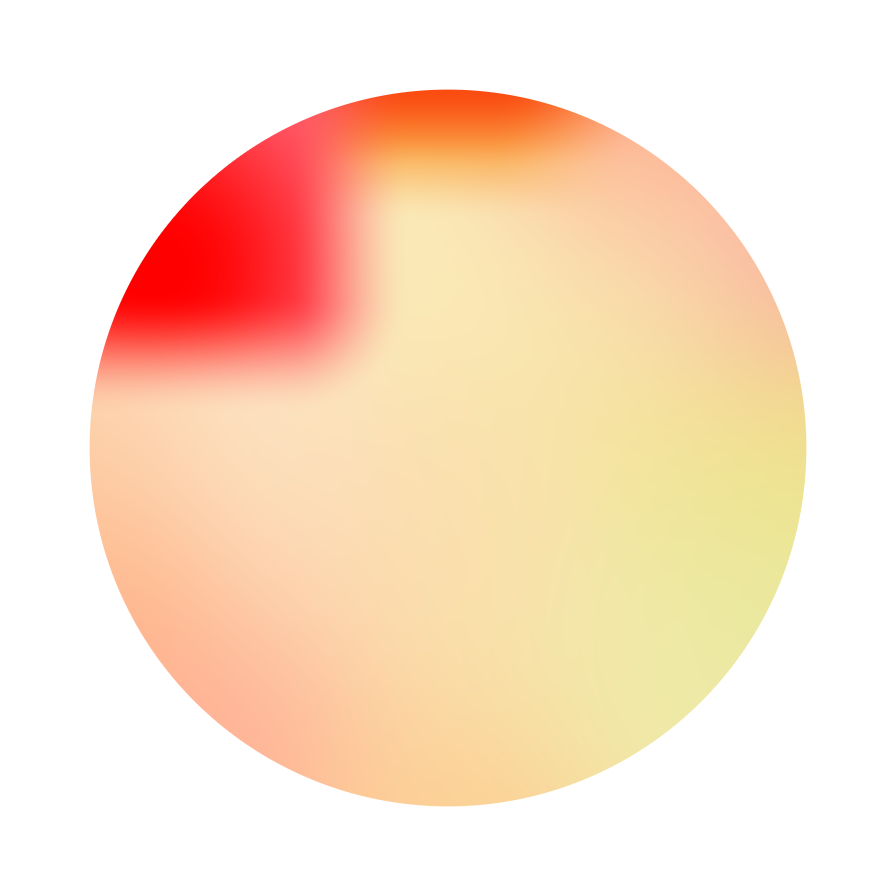
This background is drawn by a WebGL 1 fragment shader. Its source:

```glsl
precision highp float;
// A disc on white filled with a soft mesh gradient: red, orange, peach, cream and lime.

uniform vec2 u_resolution;

// Adds one colour anchor, weighted by a Gaussian of its distance.
void addAnchor(inout vec4 sum, vec2 p, vec2 center, vec3 color) {
  vec2 d = p - center;
  sum += vec4(color, 1.0) * exp(-48.0 * dot(d, d));
}

// Normalised blend of the pale anchors.
vec3 paleMesh(vec2 p) {
  vec4 sum = vec4(0.0);
  // Cream centre
  addAnchor(sum, p, vec2(0.52, 0.69), vec3(0.98, 0.92, 0.72));
  addAnchor(sum, p, vec2(0.52, 0.48), vec3(0.98, 0.88, 0.68));
  addAnchor(sum, p, vec2(0.52, 0.30), vec3(0.98, 0.88, 0.67));
  addAnchor(sum, p, vec2(0.73, 0.71), vec3(0.98, 0.89, 0.72));
  // Peach left and bottom
  addAnchor(sum, p, vec2(0.28, 0.49), vec3(0.99, 0.90, 0.78));
  addAnchor(sum, p, vec2(0.09, 0.49), vec3(0.99, 0.83, 0.68));
  addAnchor(sum, p, vec2(0.12, 0.35), vec3(1.00, 0.68, 0.50));
  addAnchor(sum, p, vec2(0.26, 0.20), vec3(1.00, 0.69, 0.59));
  addAnchor(sum, p, vec2(0.36, 0.37), vec3(0.99, 0.85, 0.70));
  addAnchor(sum, p, vec2(0.50, 0.10), vec3(0.99, 0.81, 0.58));
  // Lime and yellow right
  addAnchor(sum, p, vec2(0.70, 0.26), vec3(0.94, 0.92, 0.66));
  addAnchor(sum, p, vec2(0.86, 0.36), vec3(0.91, 0.91, 0.63));
  addAnchor(sum, p, vec2(0.89, 0.50), vec3(0.94, 0.89, 0.52));
  addAnchor(sum, p, vec2(0.72, 0.56), vec3(0.96, 0.90, 0.62));
  // Pink upper right
  addAnchor(sum, p, vec2(0.88, 0.70), vec3(0.98, 0.65, 0.62));
  addAnchor(sum, p, vec2(0.73, 0.86), vec3(1.00, 0.66, 0.54));
  return sum.rgb / sum.a;
}

void main() {
  float side = min(u_resolution.x, u_resolution.y);
  vec2 p = (gl_FragCoord.xy - 0.5 * u_resolution) / side + 0.5;
  vec3 color = paleMesh(p);

  // Amber band, deepening to vermilion at the top rim
  float amber = smoothstep(0.75, 0.86, p.y) * (1.0 - smoothstep(0.54, 0.71, p.x));
  color = mix(color, vec3(0.98, 0.66, 0.28), amber);
  float vermilion = smoothstep(0.81, 0.905, p.y) * (1.0 - smoothstep(0.55, 0.75, p.x));
  color = mix(color, vec3(0.98, 0.29, 0.06), vermilion);

  // Red patch: a blurred quadrant with a rounded corner
  vec2 corner = vec2(p.x - 0.385, 0.61 - p.y) + 0.06;
  float edge = length(max(corner, 0.0)) + min(max(corner.x, corner.y), 0.0) - 0.06;
  float patchMask = 1.0 - smoothstep(-0.065, 0.075, edge);
  float rose = smoothstep(0.03, 0.27, distance(p, vec2(0.17, 0.70)));
  color = mix(color, mix(vec3(1.0, 0.0, 0.0), vec3(1.0, 0.36, 0.42), rose), patchMask);

  // Disc with a smoothed rim
  float rim = length(p - 0.5) - 0.4;
  float disc = clamp(0.5 - rim * side, 0.0, 1.0);
  gl_FragColor = vec4(mix(vec3(1.0), color, disc), 1.0);
}
```
